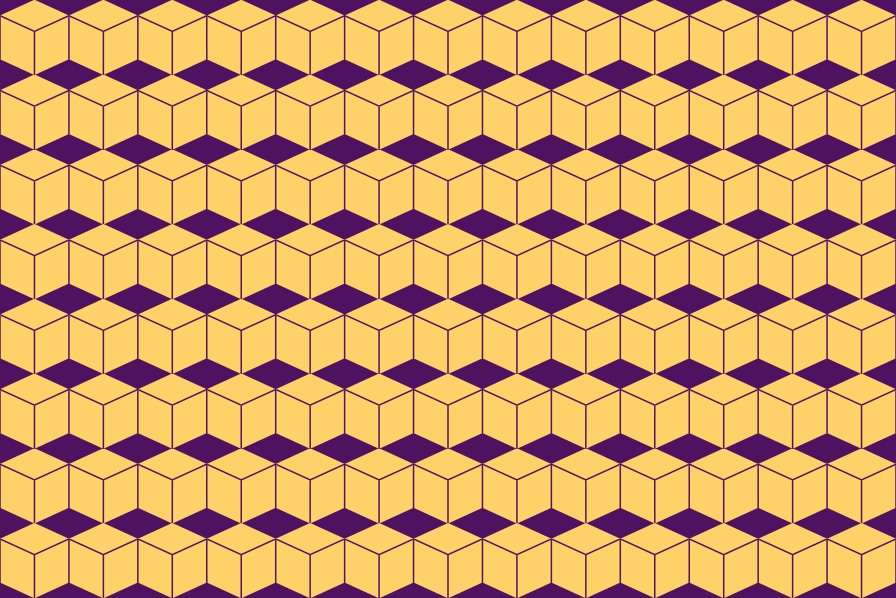
Give the GLSL for this pattern, as a Shadertoy shader.

```glsl
// Rows of outlined isometric cubes with solid diamonds in the gaps between them.
// One mirrored cell is folded over a whole-number grid, so the edges wrap;
// lines and diamonds are signed distances in units of the canvas height.

#define REPEATS vec2(13.0, 8.0)    // cubes across and down
#define DIAMOND vec2(0.49, 0.207)  // half size of the solid diamond, in cells
#define LID 0.21                   // half height of the cube lid, in cells
#define LINE_WIDTH 0.0025          // in canvas heights
#define GOLD vec3(1.00, 0.82, 0.41)
#define PURPLE vec3(0.31, 0.07, 0.38)

// Coverage of a region whose signed distance is d, negative inside
float fillMask(float d, float pixel) {
    return clamp(0.5 - d / pixel, 0.0, 1.0);
}

// Coverage of a line, correct also when it is thinner than a pixel
float lineMask(float d, float pixel) {
    float coverage = 0.5 + (0.5 * LINE_WIDTH - abs(d)) / pixel;
    return clamp(coverage, 0.0, min(1.0, LINE_WIDTH / pixel));
}

// Approximate signed distance to a diamond, p in folded cell coordinates
float diamondDistance(vec2 p, vec2 cell) {
    return (dot(p, 1.0 / DIAMOND) - 1.0) / length(1.0 / (DIAMOND * cell));
}

void mainImage(out vec4 fragColor, in vec2 fragCoord) {
    float pixel = 1.0 / iResolution.y;
    vec2 cell = iResolution.xy * pixel / REPEATS;
    vec2 grid = fragCoord / iResolution.xy * REPEATS;

    // Fold about the diamond centres, which lie on the grid points
    vec2 folded = abs(fract(grid + 0.5) - 0.5);
    float x = folded.x;
    float y = fract(grid.y);

    // Front edge of the lid: a zigzag, positive above it
    float slope = 2.0 * LID * cell.y / cell.x;
    float lidEdge = (y - (1.0 - LID - 2.0 * LID * x)) * cell.y
                  / sqrt(1.0 + slope * slope);

    // Upright edges at the cube's middle and sides, stopping under the lid
    float upright = min(x, 0.5 - x) * cell.x;

    float ink = lineMask(upright, pixel) * fillMask(lidEdge, pixel);
    ink = max(ink, lineMask(lidEdge, pixel));
    ink = max(ink, fillMask(diamondDistance(folded, cell), pixel));

    fragColor = vec4(mix(GOLD, PURPLE, ink), 1.0);
}
```
